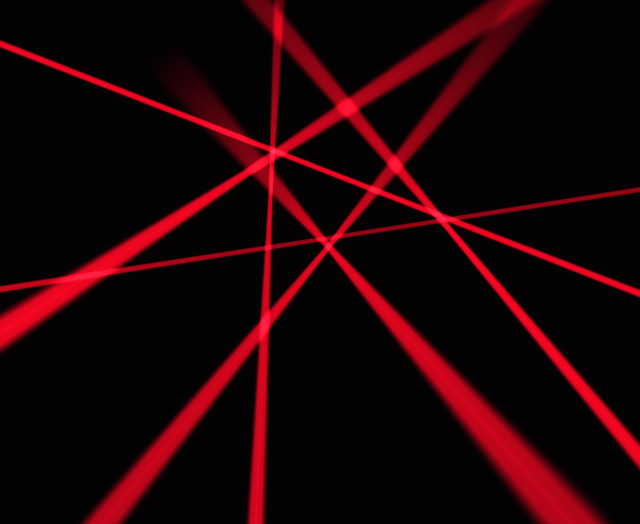
This background is drawn by a WebGL 1 fragment shader. Its source:

```glsl
precision highp float;
// Seven crossing red light beams, each narrowing to a waist, on a near-black ground.

uniform vec2 u_resolution;

const vec2 CENTER = vec2(0.6095, 0.5);
const vec3 GROUND = vec3(0.012, 0.006, 0.007);
const vec3 RED = vec3(0.96, 0.018, 0.125);
const vec3 HOT = vec3(0.06, 0.15, 0.19);

// Piecewise linear blend: v.x at the start, v.y at the waist, v.z at the end.
float taper(vec3 v, float t, float waist) {
  return t < waist ? mix(v.x, v.y, t / waist)
                   : mix(v.y, v.z, (t - waist) / (1.0 - waist));
}

// Light of one beam through a and b; widths are half widths in canvas heights.
float beam(vec2 p, vec2 a, vec2 b, float waist, vec3 widths, vec3 power) {
  vec2 axis = b - a;
  vec2 q = p - a;
  float t = clamp(dot(q, axis) / dot(axis, axis), 0.0, 1.0);
  float dist = abs(q.x * axis.y - q.y * axis.x) / length(axis);
  float width = taper(widths, t, waist);
  float r = dist / width;

  // Soft body with faint lengthwise fibres and a slight outer halo.
  float body = 1.0 - smoothstep(0.4, 1.2, r);
  float fibres = 0.98 + 0.025 * cos(r * 10.0) + 0.015 * cos(r * 23.0);
  float halo = 0.05 * exp(-dist / (0.004 + 0.3 * width));
  return max(taper(power, t, waist), 0.0) * (body * fibres + halo);
}

void main() {
  vec2 p = (gl_FragCoord.xy - 0.5 * u_resolution) / u_resolution.y + CENTER;

  // Thin beams spanning the full width
  float light = beam(p, vec2(0.0, 0.916), vec2(1.219, 0.440), 0.5,
                     vec3(0.0075, 0.006, 0.008), vec3(0.95));
  light += beam(p, vec2(0.0, 0.448), vec2(1.219, 0.638), 0.5,
                vec3(0.007, 0.005, 0.0055), vec3(0.8, 0.58, 0.6));

  // Broad diagonals rising to the right
  light += beam(p, vec2(0.0, 0.365), vec2(0.978, 1.0), 0.48,
                vec3(0.033, 0.0085, 0.031), vec3(0.95, 0.95, 0.38));
  light += beam(p, vec2(1.010, 1.0), vec2(0.194, 0.0), 0.47,
                vec3(0.034, 0.006, 0.033), vec3(0.2, 0.9, 0.75));

  // Broad diagonals falling to the right
  light += beam(p, vec2(0.489, 1.0), vec2(1.219, 0.130), 0.5,
                vec3(0.026, 0.007, 0.018), vec3(0.4, 0.98, 0.95));
  light += beam(p, vec2(0.213, 1.0), vec2(1.090, 0.0), 0.47,
                vec3(0.055, 0.007, 0.056), vec3(-0.25, 0.92, 0.72));

  // Near-vertical beam
  light += beam(p, vec2(0.532, 1.0), vec2(0.487, 0.0), 0.36,
                vec3(0.012, 0.0045, 0.018), vec3(0.38, 0.85, 0.85));

  // Overlaps saturate the red and tint towards pink.
  vec3 color = GROUND + RED * min(light, 1.0) + HOT * max(light - 1.0, 0.0);
  gl_FragColor = vec4(color, 1.0);
}
```
